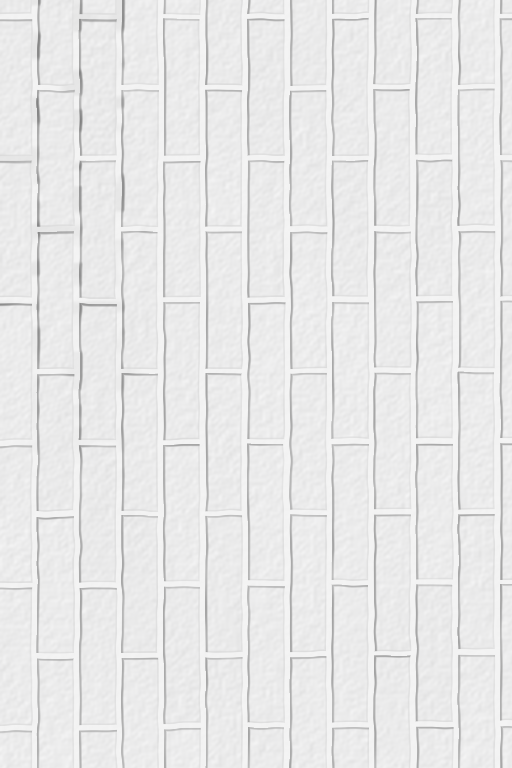
Reproduce this texture procedurally as a WebGL 2 fragment shader.

```glsl
#version 300 es
precision highp float;
// White painted wall of upright bricks, each column shifted by half a brick.
// Every brick is a wobbly box: shaded on its left and top edges, faintly on the
// other two, set in brighter raised mortar, with fine embossed plaster grain.

uniform vec2 u_resolution;
out vec4 fragColor;

// Lengths are fractions of the canvas height, y runs downwards from the top.
const vec2 PITCH = vec2(0.0548, 0.1852);      // one brick with its mortar
const vec2 FIRST_CORNER = vec2(0.0482, 0.1165);
const vec2 MORTAR = vec2(0.0066, 0.0058);     // joint widths
const float SHADOW_WIDTH = 0.0036;
const float FAINT_WIDTH = 0.0026;
const float WOBBLE = 0.0011;
const float JITTER = 0.0016;
const float TILT = 0.009;                     // joints rise slightly to the right
const float GRAIN_SCALE = 210.0;
const float GRAIN_DEPTH = 0.036;
const float WORN_WIDTH = 0.18;                // rougher joints near the left side

const vec3 BRICK_COLOR = vec3(0.921, 0.921, 0.922);
const vec3 MORTAR_COLOR = vec3(0.953);
const vec3 SHADOW_COLOR = vec3(0.63);
const vec3 FAINT_COLOR = vec3(0.845);
const vec3 WORN_COLOR = vec3(0.48);

float hash(vec2 p) {
    return fract(sin(dot(p, vec2(127.1, 311.7))) * 43758.5453);
}

float noise(vec2 p) {
    vec2 i = floor(p), f = fract(p);
    f = f * f * (3.0 - 2.0 * f);
    return mix(mix(hash(i), hash(i + vec2(1, 0)), f.x),
               mix(hash(i + vec2(0, 1)), hash(i + vec2(1, 1)), f.x), f.y);
}

// Light from one side over a bumpy surface, centred on zero.
float emboss(vec2 p) {
    return noise(p) - noise(p + vec2(0.55, 0.45));
}

// Soft line lying just inside an edge.
float edgeLine(float d, float width, float pixel) {
    return 1.0 - smoothstep(width * 0.4, width + 0.4 * pixel, d);
}

void main() {
    float pixel = 1.0 / u_resolution.y;
    vec2 p = gl_FragCoord.xy * pixel;
    p.y = 1.0 - p.y;

    // Uneven hand-laid joints
    vec2 bend = vec2(noise(vec2(p.x * 18.0, p.y * 45.0)),
                     noise(vec2(p.x * 50.0, p.y * 18.0) + 31.0)) - 0.5;
    vec2 q = p + bend * 2.0 * WOBBLE - FIRST_CORNER;
    q.y += TILT * p.x * p.y;

    // Brick index and position inside it
    float column = floor(q.x / PITCH.x);
    q.y += 0.5 * PITCH.y * mod(column, 2.0);
    vec2 id = vec2(column, floor(q.y / PITCH.y));
    vec2 local = q - id * PITCH;

    // Distances to left/top and right/bottom edges, varied per brick
    vec2 vary = vec2(hash(id), hash(id + 17.3));
    vec2 nearEdge = local - JITTER * vary * vec2(0.5, 1.0);
    vec2 farEdge = PITCH - MORTAR - local + JITTER * (vary.yx - 0.5);
    vec2 inner = min(nearEdge, farEdge);
    float inside = smoothstep(-0.5 * pixel, 0.5 * pixel, min(inner.x, inner.y));

    // Rough, darker joints on the upper left
    float worn = (1.0 - smoothstep(WORN_WIDTH - 0.02, WORN_WIDTH + 0.03, p.x))
               * (1.0 - smoothstep(0.3, 0.8, p.y))
               * smoothstep(0.35, 0.75, noise(p * vec2(30.0, 60.0) + 7.0));

    // Shading lines of uneven strength
    float fade = 0.62 + 0.38 * noise(p * vec2(30.0, 24.0) + 53.0);
    float topFade = fade * (0.6 + 0.4 * hash(id + 5.9));
    float width = SHADOW_WIDTH * (1.0 + 0.35 * worn);
    float shadow = max(edgeLine(nearEdge.x, width, pixel) * fade,
                       edgeLine(nearEdge.y, width * 0.85, pixel) * topFade);
    float faint = max(edgeLine(farEdge.x, FAINT_WIDTH, pixel) * 0.6,
                      edgeLine(farEdge.y, FAINT_WIDTH, pixel) * 0.75) * fade;

    // Plaster grain and gentle patches of tone
    float grain = emboss(p * GRAIN_SCALE) + 0.6 * emboss(p * GRAIN_SCALE * 0.45 + 11.0);
    float patches = noise(p * 7.0 + 3.0) - 0.5 + 0.6 * (hash(id + 41.0) - 0.5);

    vec3 brick = BRICK_COLOR + GRAIN_DEPTH * grain + 0.008 * patches;
    brick = mix(brick, FAINT_COLOR, faint);
    brick = mix(brick, mix(SHADOW_COLOR, WORN_COLOR, worn), shadow);
    vec3 mortar = MORTAR_COLOR + 0.25 * GRAIN_DEPTH * grain - 0.05 * worn;
    fragColor = vec4(mix(mortar, brick, inside), 1.0);
}
```
